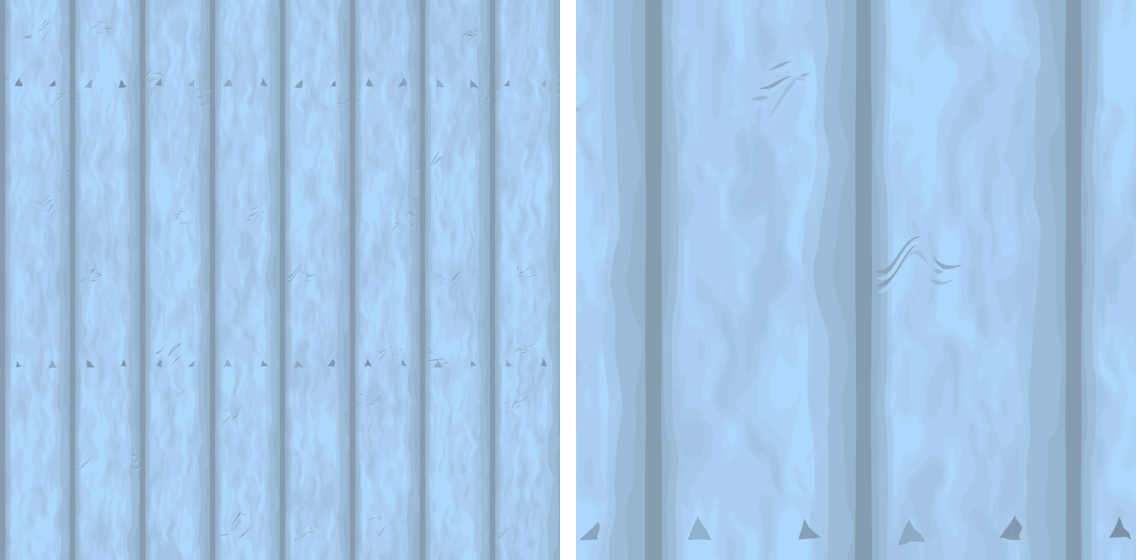
Left: the whole. Right: its middle third, enlarged.
Give the GLSL for this texture, as a WebGL 2 fragment shader.

```glsl
#version 300 es
precision highp float;
// Weathered pale blue vertical planks with dark seams, nails, scuffs and knots; tiles.

uniform vec2 u_resolution;
out vec4 outColor;

const float PLANKS = 8.0;
const float SEAM_X = 0.0045;         // centre of the first seam
const float SEAM_HALF = 0.037;       // in plank widths
const float LEFT_SHADE = 0.068;      // shaded edges, in plank widths
const float RIGHT_SHADE = 0.15;
const float NAIL_ROWS = 2.0;
const float NAIL_SIZE = 0.0047;
const vec2 SCUFF_GRID = vec2(8.0, 9.0);
const float SCUFF_CHANCE = 0.55;
const int STROKES = 6;
const vec2 KNOT_GRID = vec2(8.0, 5.0);
const float KNOT_CHANCE = 0.17;

const vec3 PAINT = vec3(0.665, 0.808, 0.945);
const vec3 PALE  = vec3(0.680, 0.848, 0.992);
const vec3 DULL  = vec3(0.640, 0.770, 0.895);
const vec3 SHADE = vec3(0.615, 0.738, 0.850);
const vec3 DEEP  = vec3(0.580, 0.690, 0.790);
const vec3 SEAM  = vec3(0.525, 0.610, 0.685);
const vec3 NAIL  = vec3(0.470, 0.550, 0.630);

float hash(vec2 p) {
  vec3 q = fract(p.xyx * 0.1031);
  q += dot(q, q.yzx + 33.33);
  return fract((q.x + q.y) * q.z);
}

vec2 hash2(vec2 p) { return vec2(hash(p + 17.3), hash(p + 71.9)); }

// Value noise that wraps over the unit square
float noise(vec2 uv, vec2 cells) {
  vec2 p = uv * cells, i = floor(p), f = fract(p);
  f = f * f * (3.0 - 2.0 * f);
  vec2 a = mod(i, cells), b = mod(i + 1.0, cells);
  return mix(mix(hash(a), hash(vec2(b.x, a.y)), f.x),
             mix(hash(vec2(a.x, b.y)), hash(b), f.x), f.y);
}

// Antialiased threshold
float above(float v, float level) {
  float w = max(fwidth(v), 0.0001) * 0.8;
  return smoothstep(level - w, level + w, v);
}

float fill(float dist) {
  float aa = 0.8 / u_resolution.y;
  return 1.0 - smoothstep(-aa, aa, dist);
}

float segment(vec2 p, vec2 halfAxis) {
  float along = clamp(dot(p, halfAxis) / dot(halfAxis, halfAxis), -1.0, 1.0);
  return length(p - halfAxis * along) - 0.0013 * (1.0 - 0.8 * abs(along));
}

// Clusters of short slanted strokes: x = dark cut, y = pale lip
vec2 scuffs(vec2 uv) {
  vec2 q = uv * SCUFF_GRID;
  q.x += hash(vec2(floor(q.y), 5.0));
  vec2 cell = mod(floor(q), SCUFF_GRID);
  vec2 p = (fract(q) - 0.5) / SCUFF_GRID - (hash2(cell) - 0.5) * 0.045;
  float present = step(hash(cell + 40.0), SCUFF_CHANCE);
  vec2 marks = vec2(0.0);
  for (int i = 0; i < STROKES; i++) {
    vec2 seed = cell + float(i) * 13.7;
    vec2 at = (hash2(seed + 3.0) - 0.5) * vec2(0.036, 0.03);
    float angle = mix(-0.3, 1.1, hash(seed + 9.0));
    vec2 axis = vec2(cos(angle), sin(angle)) * mix(0.003, 0.010, hash(seed + 6.0));
    float strength = mix(0.25, 1.0, hash(seed + 2.0));
    marks.x = max(marks.x, strength * fill(segment(p - at, axis)));
    marks.y = max(marks.y, strength * fill(segment(p - at + vec2(-0.001, 0.003), axis)));
  }
  return marks * present;
}

// Faint broken rings
float knots(vec2 uv) {
  vec2 q = uv * KNOT_GRID;
  vec2 cell = mod(floor(q), KNOT_GRID);
  vec2 p = (fract(q) - 0.5) / KNOT_GRID - (hash2(cell + 8.0) - 0.5) * vec2(0.03, 0.12);
  float radius = mix(0.012, 0.020, hash(cell + 4.0));
  float ring = fill(abs(length(p * vec2(1.0, 1.15)) - radius) - 0.0013);
  float broken = smoothstep(0.3, 0.6, noise(uv, vec2(50.0)));
  return ring * broken * step(hash(cell + 29.0), KNOT_CHANCE);
}

// Wedge-shaped nail heads, a pair per plank in each row
float nails(vec2 uv, float plank) {
  float t = fract(plank), row = uv.y * NAIL_ROWS - 0.2;
  vec2 id = vec2(mod(floor(plank), PLANKS) * 2.0 + step(0.475, t), mod(floor(row), NAIL_ROWS));
  vec2 p = vec2((t - mix(0.23, 0.72, step(0.475, t))) / PLANKS, (fract(row) - 0.5) / NAIL_ROWS);
  p -= (hash2(id + 50.0) - 0.5) * 0.004;
  p.x += (hash(id + 12.0) - 0.5) * p.y;
  p += (noise(uv, vec2(150.0)) - 0.5) * 0.003;
  float wedge = max(abs(p.x) + 0.5 * p.y, -p.y) - NAIL_SIZE * mix(0.65, 1.1, hash(id));
  return fill(wedge) * mix(0.45, 1.0, hash(id + 33.0));
}

void main() {
  vec2 uv = gl_FragCoord.xy / u_resolution;
  float plank = (uv.x - SEAM_X) * PLANKS, t = fract(plank);

  // Flaking paint: stretched noise cut into flat tones
  vec2 bent = uv + vec2(0.012, 0.02) * (noise(uv, vec2(56.0, 44.0)) - 0.5);
  float grain = 0.45 * noise(bent, vec2(88.0, 18.0)) + 0.35 * noise(bent, vec2(168.0, 42.0))
              + 0.20 * noise(uv, vec2(16.0, 9.0));
  vec3 color = mix(DULL, PAINT, 0.5 * above(grain, 0.32) + 0.5 * above(grain, 0.41));
  color = mix(color, PALE, 0.5 * above(grain, 0.56) + 0.5 * above(grain, 0.64));

  // Ragged shading along both plank edges
  float ragged = noise(bent, vec2(64.0, 28.0)) + 0.6 * noise(uv, vec2(24.0, 10.0)) - 0.8;
  float edge = min((t - SEAM_HALF) / LEFT_SHADE, (1.0 - t - SEAM_HALF) / RIGHT_SHADE);
  edge += 0.55 * ragged;
  color = mix(color, DULL, 0.6 * (1.0 - above(edge, 1.4)));
  color = mix(color, SHADE, 1.0 - above(edge, 1.0));
  color = mix(color, DEEP, 0.7 * (1.0 - above(edge, 0.4)));

  // Wear and fixings
  color = mix(color, SHADE, 0.7 * knots(bent));
  vec2 marks = scuffs(bent);
  color = mix(color, PALE, 0.7 * marks.y);
  color = mix(color, SEAM, 0.85 * marks.x);
  color = mix(color, NAIL, nails(uv, plank));

  // Seams between planks
  float seamHalf = SEAM_HALF + 0.008 * (noise(uv, vec2(8.0, 24.0)) - 0.5);
  float seam = fill((min(t, 1.0 - t) - seamHalf) / PLANKS);
  color = mix(color, SEAM, seam);
  outColor = vec4(color, 1.0);
}
```
